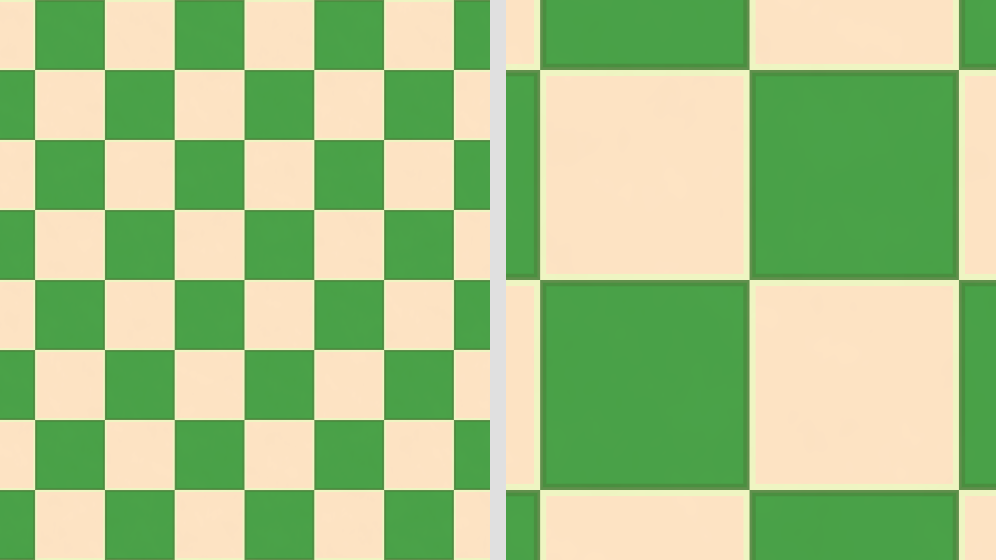
Left: the whole. Right: its middle third, enlarged.
Write a WebGL 1 fragment shader that draws this pattern.

```glsl
precision highp float;
// Green and cream checkerboard with thin pale and dark rims along every edge.

#define CELLS vec2(7.02, 8.0)
#define SHIFT vec2(0.497, 0.0)
#define GREEN vec3(0.288, 0.632, 0.282)
#define CREAM vec3(0.992, 0.890, 0.765)
#define PALE_RIM vec3(0.935, 0.960, 0.760)
#define DARK_RIM vec3(0.290, 0.560, 0.250)
#define SEAM vec3(0.380, 0.560, 0.300)
#define PALE_WIDTH 0.029
#define DARK_WIDTH 0.030
#define SEAM_WIDTH 0.013
#define MOTTLE 0.004

uniform vec2 u_resolution;

// Signed distance to the nearest cell edge, in cells: positive on cream.
float checkerDistance(vec2 p) {
  vec2 toEdge = 0.5 - abs(fract(p) - 0.5);
  float parity = mod(floor(p.x) + floor(p.y), 2.0);
  return min(toEdge.x, toEdge.y) * (parity * 2.0 - 1.0);
}

// Antialiased step across one pixel.
float edgeStep(float edge, float x, float pixel) {
  return clamp((x - edge) / pixel + 0.5, 0.0, 1.0);
}

// Soft blotches from layered sines, roughly -1 to 1.
float blotches(vec2 p) {
  float sum = 0.0;
  float weight = 0.5;
  for (int i = 0; i < 4; i++) {
    sum += weight * sin(p.x + 1.7 * sin(p.y)) * sin(p.y * 1.3 + p.x * 0.4);
    p = mat2(1.5, 1.1, -1.1, 1.5) * p + 2.3;
    weight *= 0.6;
  }
  return sum;
}

void main() {
  vec2 p = gl_FragCoord.xy / u_resolution * CELLS + SHIFT;
  float pixel = max(CELLS.x / u_resolution.x, CELLS.y / u_resolution.y);
  float d = checkerDistance(p);

  // Layers from the green centre out to the cream centre.
  vec3 color = mix(GREEN, DARK_RIM, edgeStep(-DARK_WIDTH, d, pixel));
  color = mix(color, SEAM, edgeStep(-SEAM_WIDTH, d, pixel));
  color = mix(color, PALE_RIM, edgeStep(0.0, d, pixel));
  color = mix(color, CREAM, edgeStep(PALE_WIDTH, d, pixel));

  // Faint uneven tone.
  color += MOTTLE * blotches(p * 5.0);
  gl_FragColor = vec4(color, 1.0);
}
```
